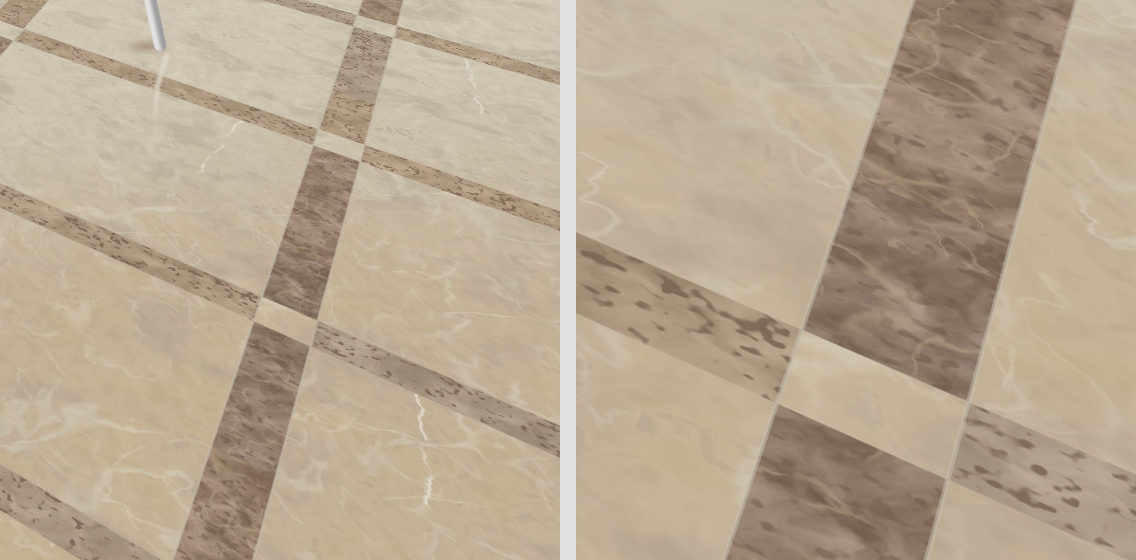
Left: the whole. Right: its middle third, enlarged.
Reproduce this texture procedurally as a WebGL 1 fragment shader.

```glsl
precision highp float;
// Polished cream marble floor in perspective, with brown inlay strips and pale squares at their crossings.
uniform vec2 u_resolution;

// Perspective: floor (u, v) -> (ORIGIN + u * AXIS_U + v * AXIS_V) / (1 + dot(TILT, uv))
const vec2 ORIGIN = vec2(0.510, 0.427);
const vec2 AXIS_U = vec2(0.744, -0.483);
const vec2 AXIS_V = vec2(0.240, 0.491);
const vec2 TILT = vec2(-0.239, 0.239);

const float STRIP_HALF = 0.058;
const float GROUT_HALF = 0.0012;
const float SPOT_SCALE = 85.0;

const vec3 CREAM = vec3(0.765, 0.695, 0.59);
const vec3 CREAM_LIGHT = vec3(0.82, 0.795, 0.725);
const vec3 CREAM_SHADE = vec3(0.695, 0.64, 0.56);
const vec3 HONEY = vec3(0.785, 0.695, 0.55);
const vec3 TAN = vec3(0.69, 0.605, 0.495);
const vec3 TAN_GREY = vec3(0.655, 0.595, 0.52);
const vec3 BROWN = vec3(0.60, 0.50, 0.405);
const vec3 BROWN_DARK = vec3(0.55, 0.47, 0.41);
const vec3 SPOT = vec3(0.47, 0.38, 0.31);
const vec3 GROUT = vec3(0.77, 0.735, 0.68);
const vec3 CRACK = vec3(0.88, 0.86, 0.81);
const vec3 METAL = vec3(0.83, 0.83, 0.83);

float hash(vec2 p) {
  return fract(sin(dot(p, vec2(127.1, 311.7))) * 43758.5453);
}

float noise(vec2 p) {
  vec2 i = floor(p), f = fract(p);
  f = f * f * (3.0 - 2.0 * f);
  return mix(mix(hash(i), hash(i + vec2(1, 0)), f.x),
             mix(hash(i + vec2(0, 1)), hash(i + vec2(1, 1)), f.x), f.y);
}

float fbm(vec2 p) {
  float sum = 0.0, amp = 0.5;
  for (int i = 0; i < 5; i++) {
    sum += amp * noise(p);
    p = mat2(1.6, 1.2, -1.2, 1.6) * p + 7.3;
    amp *= 0.5;
  }
  return sum;
}

// Thin streaks along the mid level of gently warped noise, fading in and out
float veins(vec2 p, float width) {
  float level = noise(p + 0.9 * fbm(p * 1.7));
  float fade = smoothstep(0.3, 0.7, noise(p * 1.3 + 4.1));
  return fade * (1.0 - smoothstep(0.0, width, abs(level - 0.5)));
}

float segment(vec2 p, vec2 a, vec2 b) {
  vec2 d = b - a;
  return length(p - a - d * clamp(dot(p - a, d) / dot(d, d), 0.0, 1.0));
}

vec2 toFloor(vec2 p) {
  vec2 cu = TILT.x * p - AXIS_U, cv = TILT.y * p - AXIS_V, r = ORIGIN - p;
  return vec2(r.x * cv.y - cv.x * r.y, cu.x * r.y - r.x * cu.y) / (cu.x * cv.y - cv.x * cu.y);
}

vec3 creamMarble(vec2 q, vec2 id, float sheen) {
  vec2 s = q + 9.0 * vec2(hash(id), hash(id + 5.7));
  vec2 diagonal = vec2(s.x + s.y, s.y - s.x);
  float cloud = fbm(s * vec2(8.0, 11.0) + 2.0 * fbm(s * 6.0));
  float patches = smoothstep(0.35, 0.7, fbm(s * 5.0 + 2.7));
  float grain = fbm(diagonal * vec2(34.0, 26.0) + 2.5 * fbm(s * 16.0));
  vec3 col = mix(CREAM, CREAM_LIGHT, sheen);
  col = mix(col, CREAM_SHADE, 0.42 * smoothstep(0.5, 0.72, cloud));
  col = mix(col, HONEY, 0.3 * smoothstep(0.5, 0.25, cloud) * (1.0 - sheen));
  col = mix(col, CREAM_SHADE - 0.05, 0.5 * patches * smoothstep(0.56, 0.72, grain));
  float streak = max(veins(diagonal * vec2(3.0, 6.5), 0.04), 0.8 * veins(s * vec2(14.0, 8.0) + 3.0, 0.08));
  streak = max(streak, 0.7 * veins(diagonal.yx * vec2(6.0, 11.0) + 8.0, 0.06));
  col = mix(col, CREAM_LIGHT + 0.02, 0.5 * streak);
  return col + 0.08 * (grain - 0.48);
}

// dark: 0 for spotted tan stone, 1 for veined brown stone
vec3 stripMarble(vec2 q, vec2 id, float dark) {
  vec2 s = q + 7.0 * vec2(hash(id + 3.1), hash(id + 8.4));
  float cloud = fbm(s * 26.0 + 2.5 * fbm(s * 18.0));
  float pits = noise(s * SPOT_SCALE) * 0.65 + noise(s * SPOT_SCALE * 1.9) * 0.35;
  float spots = smoothstep(0.60, 0.80, pits + 0.16 * (noise(s * 13.0) - 0.5));
  vec3 pale = mix(TAN, TAN_GREY, hash(id + 1.3));
  vec3 deep = mix(BROWN, BROWN_DARK, hash(id + 4.2));
  vec3 col = mix(pale, deep, dark) + mix(0.22, 0.36, dark) * (cloud - 0.48);
  col = mix(col, SPOT - 0.05 * dark, spots * mix(0.85, 0.5, dark));
  float streak = max(veins(s * vec2(15.0, 22.0), 0.07), veins(s.yx * vec2(19.0, 28.0) + 5.0, 0.08));
  return mix(col, TAN + 0.03, 0.55 * dark * streak);
}

void main() {
  vec2 p = gl_FragCoord.xy / u_resolution;
  vec2 q = toFloor(p);
  vec2 aa = vec2(1.2, 2.1) * (1.0 + dot(TILT, q)) / u_resolution;
  vec2 tile = floor(q), crossing = floor(q + 0.5);
  vec2 edge = abs(q - crossing) - STRIP_HALF;
  vec2 inside = 1.0 - smoothstep(-0.8 * aa, 0.8 * aa, edge);
  float sheen = 0.85 * smoothstep(0.4, 0.95, p.y + 0.08 * (fbm(q * 5.0) - 0.5));

  // Large tiles, with a broken white crack in every other one
  vec3 col = creamMarble(q, tile, sheen);
  vec2 local = q - tile;
  if (mod(tile.x, 2.0) > 0.5) local.x = 1.02 - local.x;
  float path = 0.26 + 0.13 * (0.93 - local.y) + 0.035 * (fbm(vec2(q.y * 30.0, tile.x)) - 0.5);
  float reach = smoothstep(0.5, 0.58, local.y) * step(0.5, mod(tile.x + tile.y, 2.0));
  float crack = 1.0 - smoothstep(0.0005, 0.0035 + aa.x, abs(local.x - path));
  col = mix(col, CRACK, 0.85 * crack * reach * smoothstep(0.25, 0.55, noise(q * 23.0)));

  // Spotted strips across, then jointed brown strips along v
  vec3 across = stripMarble(q, vec2(tile.x, crossing.y), 0.1);
  col = mix(col, mix(across, CREAM_LIGHT, 0.12 * sheen), inside.y);
  float joint = mix(0.32, 0.48, hash(vec2(crossing.x, tile.y)));
  float part = step(joint, q.y - tile.y);
  float dark = 0.15 + 0.8 * step(0.5, mod(tile.y + 2.0, 3.0));
  vec3 along = stripMarble(q, vec2(crossing.x, tile.y + 0.37 * part), dark);
  col = mix(col, mix(along, CREAM_LIGHT, 0.12 * sheen), inside.x);

  // Pale squares and grout
  col = mix(col, creamMarble(q, crossing + 31.0, sheen) + 0.01, inside.x * inside.y);
  vec2 grout = 1.0 - smoothstep(vec2(GROUT_HALF), GROUT_HALF + aa, abs(edge));
  col = mix(col, GROUT, max(0.55 * grout.x, 0.2 * grout.y * (1.0 - 0.5 * inside.x)));

  // Chair leg with its contact shadow and reflection
  vec2 foot = (p - vec2(0.262, 0.917)) * vec2(32.0, 95.0);
  col = mix(col, BROWN, 0.6 * exp(-dot(foot, foot)));
  float mirror = min(segment(p, vec2(0.298, 0.902), vec2(0.281, 0.845)), segment(p, vec2(0.281, 0.845), vec2(0.277, 0.77)));
  col = mix(col, CRACK, 0.65 * (1.0 - smoothstep(0.001, 0.008, mirror)) * smoothstep(0.74, 0.86, p.y));
  float leg = segment(p, vec2(0.264, 1.02), vec2(0.286, 0.920)) - 0.0095;
  float shade = smoothstep(-0.006, 0.006, p.x - 0.286 + 0.22 * (p.y - 0.920));
  col = mix(col, METAL * mix(1.06, 0.75, shade), 1.0 - smoothstep(0.0, 1.5 / u_resolution.y, leg));

  gl_FragColor = vec4(clamp(col, 0.0, 1.0), 1.0);
}
```
